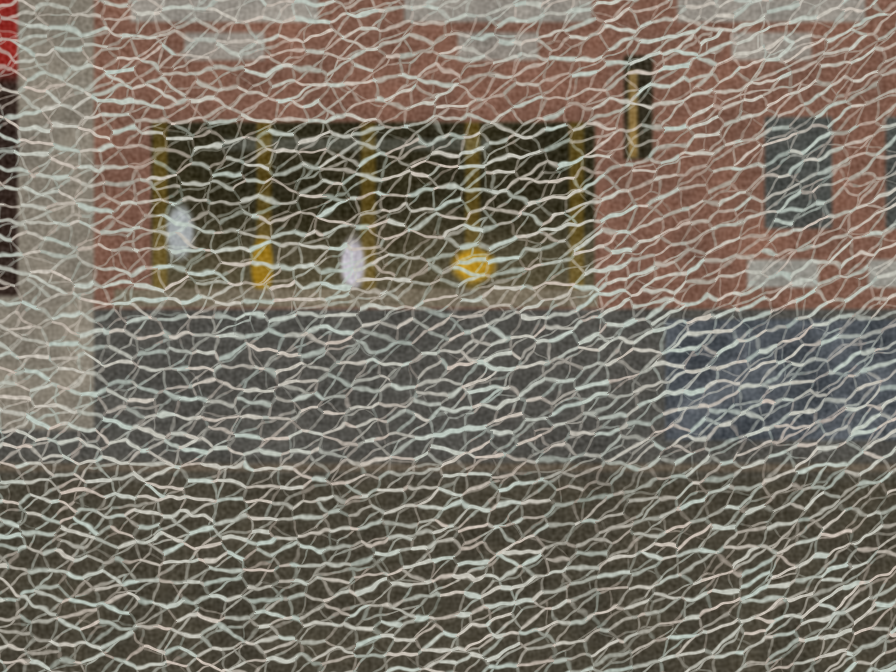
Give the GLSL for this texture, as a Shadertoy shader.

```glsl
// Shattered safety glass in front of a blurred street: brick wall, garage, road.
// The street is stacked from soft boxes; the cracks are the edges of two
// stretched Voronoi nets, brighter and thicker where they run along the net.

#define CRACK_CELL vec2(0.041, 0.0245)
#define STREAK_CELL vec2(0.090, 0.034)
#define CRACK_WIDTH 0.0029
#define STREAK_WIDTH 0.0019
#define CRACK_GAIN 1.0
#define STREAK_GAIN 0.62
#define HAZE 0.09
#define GRAIN 0.11
#define BRICK vec3(0.46, 0.31, 0.25)
#define ROAD vec3(0.27, 0.265, 0.25)
#define CONCRETE vec3(0.50, 0.47, 0.42)
#define GLASS_LIGHT vec3(0.77, 0.77, 0.73)

vec2 hash2(vec2 c) {
    vec3 q = fract(c.xyx * vec3(0.1031, 0.1030, 0.0973));
    q += dot(q, q.yzx + 33.33);
    return fract((q.xx + q.yz) * q.zy);
}

float corner(vec2 cell, vec2 offset, vec2 f) {
    return dot(hash2(cell + offset) * 2.0 - 1.0, f - offset);
}

float gradientNoise(vec2 p) {
    vec2 c = floor(p), f = fract(p);
    vec2 u = f * f * f * (f * (f * 6.0 - 15.0) + 10.0);
    float low = mix(corner(c, vec2(0), f), corner(c, vec2(1, 0), f), u.x);
    float high = mix(corner(c, vec2(0, 1), f), corner(c, vec2(1), f), u.x);
    return mix(low, high, u.y);
}

// Soft rectangle from its centre and half size
float box(vec2 p, vec2 centre, vec2 halfSize) {
    vec2 d = abs(p - centre) - halfSize;
    vec2 s = 1.0 - smoothstep(-0.005, 0.005, d);
    return s.x * s.y;
}

float blob(vec2 p, vec2 centre, vec2 radius) {
    return 1.0 - smoothstep(0.6, 1.2, length((p - centre) / radius));
}

// Garage opening with its posts, floor and figures
vec3 garage(vec2 p, float mottle) {
    vec3 yellow = vec3(0.58, 0.43, 0.06);
    vec3 c = mix(vec3(0.29, 0.26, 0.18), vec3(0.12, 0.105, 0.045),
                 smoothstep(0.59, 0.71, p.y + 0.08 * mottle));
    c = mix(c, vec3(0.35, 0.36, 0.33), 0.6 * box(p, vec2(0.53, 0.785), vec2(0.20, 0.009)));
    float post = abs(fract((p.x - 0.548) / 0.155 + 0.5) - 0.5) * 0.155;
    c = mix(c, yellow, 0.38 * (1.0 - smoothstep(0.006, 0.016, post)));
    c = mix(c, yellow, blob(p, vec2(0.39, 0.605), vec2(0.018, 0.045)));
    c = mix(c, yellow * 1.25, blob(p, vec2(0.705, 0.605), vec2(0.034, 0.027)));
    c = mix(c, vec3(0.62, 0.64, 0.65), blob(p, vec2(0.268, 0.655), vec2(0.023, 0.043)));
    return mix(c, vec3(0.74, 0.72, 0.76), blob(p, vec2(0.525, 0.607), vec2(0.02, 0.042)));
}

vec3 street(vec2 p) {
    float mottle = gradientNoise(p * 13.0) + 0.5 * gradientNoise(p * 31.0);
    vec3 sill = vec3(0.58, 0.57, 0.54);

    // Pavement, road, kerb and parked car
    vec3 c = mix(vec3(0.23, 0.21, 0.165), ROAD, smoothstep(0.27, 0.33, p.y));
    c = mix(c, vec3(0.40, 0.34, 0.27), 0.6 * box(p, vec2(0.66, 0.304), vec2(0.8, 0.006)));
    float car = box(p, vec2(1.2, 0.435), vec2(0.21, 0.09));
    c = mix(c, vec3(0.25, 0.28, 0.32) + 0.18 * mottle, 0.8 * car);

    // Wall with repeated sills, ledges and windows
    vec3 wall = BRICK;
    float bay = mod(p.x - 0.13, 0.407);
    wall = mix(wall, sill, 0.85 * box(vec2(bay, p.y), vec2(0.204, 0.931), vec2(0.06, 0.021)));
    wall = mix(wall, sill, 0.9 * box(vec2(bay, p.y), vec2(0.204, 0.985), vec2(0.14, 0.018)));
    float pane = mod(p.x - 1.09, 0.18);
    float right = step(1.07, p.x);
    wall = mix(wall, vec3(0.24, 0.25, 0.24),
               right * box(vec2(pane, p.y), vec2(0.098, 0.743), vec2(0.05, 0.083)));
    wall = mix(wall, sill, right * box(vec2(pane, p.y), vec2(0.075, 0.593), vec2(0.053, 0.021)));
    wall = mix(wall, vec3(0.13, 0.11, 0.06), box(p, vec2(0.95, 0.84), vec2(0.021, 0.077)));
    wall = mix(wall, vec3(0.53, 0.42, 0.22), box(p, vec2(0.942, 0.83), vec2(0.007, 0.065)));
    wall = mix(wall, garage(p, mottle), box(p, vec2(0.555, 0.692), vec2(0.33, 0.126)));
    wall = mix(wall, vec3(0.43, 0.39, 0.32), box(p, vec2(0.53, 0.556), vec2(0.36, 0.014)));
    c = mix(c, wall, smoothstep(0.535, 0.545, p.y));

    // Pillar at the left with a dark gap beside it
    c = mix(c, CONCRETE, box(p, vec2(0.06, 0.69), vec2(0.08, 0.33)));
    vec3 gap = mix(vec3(0.13, 0.08, 0.06), vec3(0.55, 0.10, 0.08), smoothstep(0.87, 0.91, p.y));
    c = mix(c, gap, box(p, vec2(0.0, 0.79), vec2(0.026, 0.23)));
    return c * (1.0 + 0.22 * mottle);
}

// Crack strength in x, random tint of the strongest edge in y
vec2 cracks(vec2 p, vec2 size, float width) {
    vec2 q = p / size, nearest = vec2(0), nearId = vec2(0);
    float best = 9.0, pixel = 0.5 / iResolution.y;
    for (int k = 0; k < 9; k++) {
        vec2 cell = floor(q) + vec2(k % 3 - 1, k / 3 - 1);
        vec2 r = cell + 0.06 + 0.88 * hash2(cell) - q;
        if (dot(r, r) < best) { best = dot(r, r); nearest = r; nearId = cell; }
    }
    vec2 result = vec2(0);
    for (int k = 0; k < 25; k++) {
        if (k == 12) continue;
        vec2 cell = nearId + vec2(k % 5 - 2, k / 5 - 2);
        vec2 r = cell + 0.06 + 0.88 * hash2(cell) - q;
        vec2 n = normalize(r - nearest), g = n / size;
        float d = dot(0.5 * (nearest + r), n) / length(g);
        float level = smoothstep(0.55, 0.97, abs(normalize(g).y));
        vec2 rnd = hash2(nearId + cell + 17.0);
        float w = width * mix(0.75, 1.25, level * rnd.y);
        float s = 1.0 - smoothstep(0.3 * w, 1.4 * w + pixel, d);
        s = (s + 0.16 * exp(-d / (2.0 * width))) * mix(0.48, 1.0, level) * mix(0.6, 1.0, rnd.x);
        if (s > result.x) result = vec2(s, rnd.y);
    }
    return result;
}

void mainImage(out vec4 fragColor, in vec2 fragCoord) {
    vec2 p = fragCoord / iResolution.y;
    vec3 color = street(p);

    // Bend the net: falling to the left, climbing to the right
    vec2 wobble = vec2(gradientNoise(p * 48.0), gradientNoise(p * 48.0 + 71.0));
    vec2 bent = p + 0.007 * wobble + vec2(0.0, 0.16 * p.x - 0.24 * p.x * p.x);
    vec2 net = cracks(bent + 3.0, CRACK_CELL, CRACK_WIDTH);
    vec2 along = mat2(0.80, -0.60, 0.60, 0.80) * (p + 0.006 * wobble);
    vec2 streak = cracks(along + 5.0, STREAK_CELL, STREAK_WIDTH);

    // Haze, then the light caught in the cracks
    float patchy = 1.0 + 0.35 * gradientNoise(p * 5.0) + 0.12 * (0.5 - p.y);
    float light = max(net.x * CRACK_GAIN, streak.x * STREAK_GAIN) * patchy;
    vec3 tint = GLASS_LIGHT + (net.y - 0.5) * vec3(-0.06, 0.04, 0.05);
    color = mix(color, vec3(0.60, 0.59, 0.55), HAZE);
    color = mix(color, tint, clamp(light, 0.0, 1.0));
    color += GRAIN * gradientNoise(p * 150.0);
    fragColor = vec4(clamp(color, 0.0, 1.0), 1.0);
}
```
